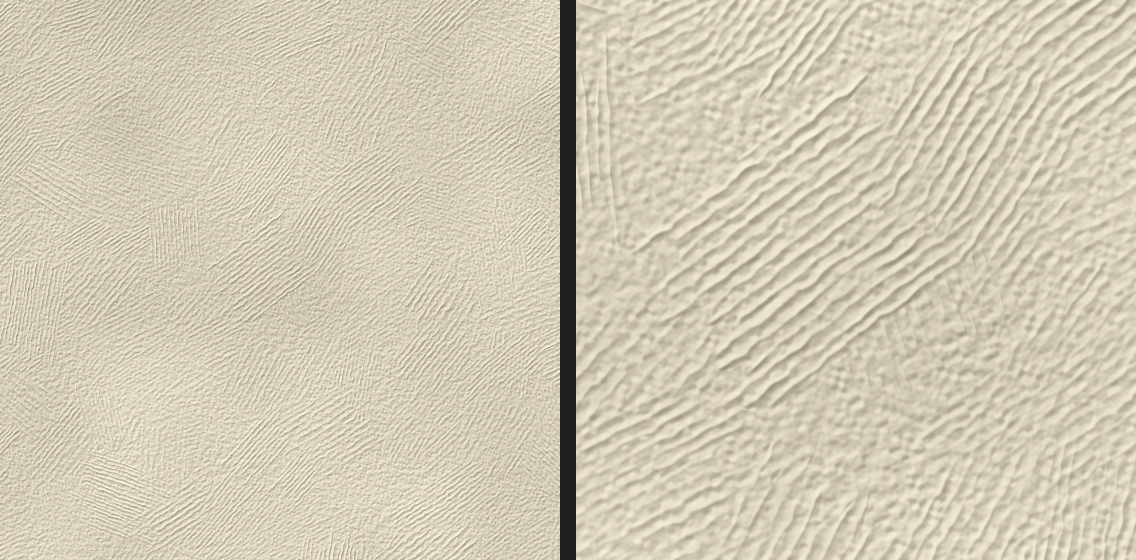
Left, the full canvas; right, a detail of the centre.
Reproduce this texture procedurally as a three.js fragment shader.

```glsl
// Brushed plaster: overlapping patches of combed ridges on a finely grained ground.
// Scattered patches blend into one height field by random priority,
// which is then lit as a shallow relief from the upper left.

#define PATCH_CELLS 7.5      // patch grid cells across the canvas
#define RIDGES 15.5          // ridges per patch cell
#define GRAIN_SCALE 245.0    // grain bumps across the canvas
#define GRAIN_HEIGHT 0.55
#define MAIN_ANGLE 0.72      // prevailing stroke direction, radians
#define MAIN_SHARE 0.5       // share of patches that follow it
#define RELIEF 2.5           // contrast of the lighting
#define LIGHT_STEP 0.0011    // half width of the slope sample
#define LIGHT_DIR vec2(-0.5, 0.866)
#define CLOUDINESS 0.5       // strength of the broad shading
#define BASE_COLOR vec3(0.842, 0.811, 0.731)
#define TONE_RANGE vec3(0.18, 0.18, 0.19)

varying vec2 vUv;

float hash1(vec2 p) {
  vec3 q = fract(p.xyx * 0.1031);
  q += dot(q, q.yzx + 33.33);
  return fract((q.x + q.y) * q.z);
}

vec3 hash3(vec2 p) {
  vec3 q = fract(p.xyx * vec3(0.1031, 0.1030, 0.0973));
  q += dot(q, q.yxz + 33.33);
  return fract((q.xxy + q.yzz) * q.zyx);
}

float noise(vec2 p) {
  vec2 i = floor(p);
  vec2 f = fract(p);
  f = f * f * (3.0 - 2.0 * f);
  float low = mix(hash1(i), hash1(i + vec2(1.0, 0.0)), f.x);
  float high = mix(hash1(i + vec2(0.0, 1.0)), hash1(i + vec2(1.0, 1.0)), f.x);
  return mix(low, high, f.y);
}

mat2 rotation(float angle) {
  float c = cos(angle);
  float s = sin(angle);
  return mat2(c, -s, s, c);
}

// Pebbly ground, two turned octaves
float grain(vec2 p) {
  float coarse = noise(rotation(0.5) * p * GRAIN_SCALE);
  float fine = noise(rotation(1.2) * p * GRAIN_SCALE * 1.6 + 40.0);
  return 0.8 * smoothstep(0.1, 0.9, coarse) + 0.35 * fine;
}

// Combed ridges running along x, rough edged, each with its own broken strength
float ridges(vec2 q, float density, float seed) {
  float wobble = 0.9 * noise(q * vec2(1.3, 3.0) + seed);
  float roughness = 0.35 * noise(q * vec2(14.0, 18.0) + seed);
  float across = q.y * RIDGES * density + wobble + roughness;
  float line = floor(across);
  float crest = 1.0 - abs(2.0 * fract(across) - 1.0);
  float strength = noise(vec2(q.x * 6.0 + seed, line * 3.7 + seed));
  float scratch = noise(vec2(q.x * 7.0, across * 2.3) + seed);
  return crest * crest * (0.2 + 0.85 * strength) + 0.3 * scratch;
}

// Adds one patch: x is weighted height, y is weight
vec2 patchLayer(vec2 p, vec2 cell, float layer) {
  vec2 id = cell + layer * 71.0 + 20.0;
  vec3 place = hash3(id);
  vec3 style = hash3(id + 131.7);
  vec3 size = hash3(id + 257.3);

  float angle = style.x < MAIN_SHARE
    ? MAIN_ANGLE + 0.6 * (style.y - 0.5)
    : 3.1416 * style.y;
  vec2 q = rotation(angle) * (p - cell - place.xy);
  vec2 extent = mix(vec2(0.5, 0.25), vec2(0.85, 0.52), size.xy);
  float seed = floor(place.z * 90.0);

  // Ragged stroke ends and softer sides
  float ragged = 0.35 * noise(vec2(q.y * RIDGES, seed));
  float ends = smoothstep(0.0, 0.16, extent.x - abs(q.x) - ragged);
  float sides = smoothstep(0.0, 0.12, extent.y - abs(q.y));
  float mask = ends * sides;
  if (mask <= 0.0) return vec2(0.0);

  float strength = mix(0.35, 1.1, size.z);
  float weight = mask * exp(4.0 * place.z);
  float density = mix(0.8, 1.3, style.z);
  return weight * vec2(strength * ridges(q, density, seed), 1.0);
}

float surfaceHeight(vec2 p) {
  vec2 scaled = p * PATCH_CELLS;
  vec2 home = floor(scaled);
  vec2 total = vec2(0.0, 1.0);
  for (int y = -1; y <= 1; y++) {
    for (int x = -1; x <= 1; x++) {
      vec2 cell = home + vec2(float(x), float(y));
      total += patchLayer(scaled, cell, 0.0);
      total += patchLayer(scaled, cell, 1.0);
    }
  }
  float cover = 1.0 - 1.0 / total.y;
  float grainHeight = GRAIN_HEIGHT * mix(1.15, 0.8, cover);
  return total.x / total.y + grainHeight * grain(p);
}

void main() {
  // Slope facing the light, with highlights limited more than shadows
  vec2 offset = LIGHT_STEP * LIGHT_DIR;
  float slope = surfaceHeight(vUv - offset) - surfaceHeight(vUv + offset);
  float tone = RELIEF * slope;
  tone /= 1.0 + (tone > 0.0 ? 0.9 : 0.35) * abs(tone);

  // Broad, faint unevenness of the plaster
  float cloud = 0.6 * noise(vUv * 4.0 + 7.0) + 0.4 * noise(vUv * 9.0 + 31.0);
  tone += CLOUDINESS * (cloud - 0.5);

  gl_FragColor = vec4(BASE_COLOR + TONE_RANGE * tone, 1.0);
}
```
